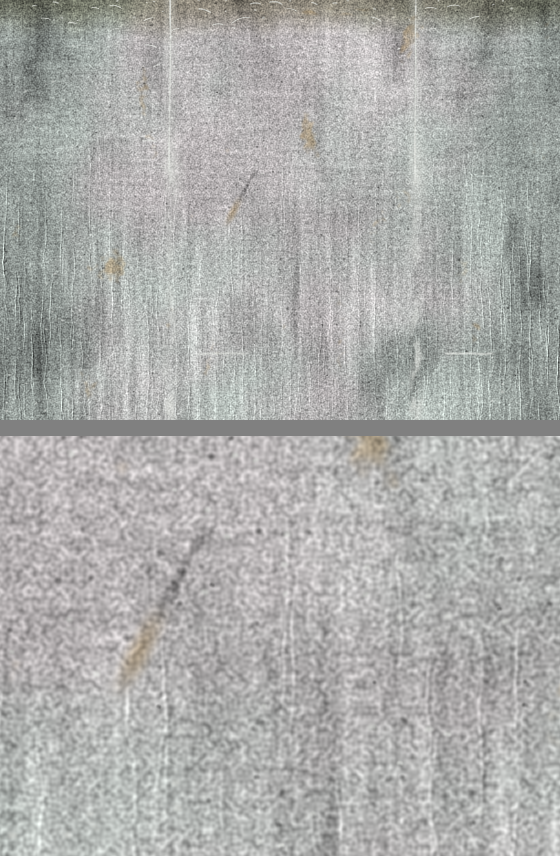
Top, the full canvas; bottom, a detail of the centre.
Give the GLSL for this texture, as a WebGL 2 fragment shader.

```glsl
#version 300 es
precision highp float;

#define BASE_TONE 0.715
#define GRAIN_FREQ 230.0
#define GRAIN_AMOUNT 0.27
#define STREAK_AMOUNT 0.13
#define DRIP_COLUMNS 44.0
#define DRIP_WIDTH 0.0024
#define SEAM_X 0.404
#define SEAM_GAP 0.586
#define SCRATCH_WIDTH 0.0028
#define MAUVE vec3(1.018, 0.992, 0.998)
#define SAGE vec3(0.968, 1.018, 0.992)
#define OCHRE vec3(0.64, 0.53, 0.36)

uniform vec2 u_resolution;
out vec4 fragColor;

vec2 hash(vec2 p) {
    vec3 q = fract(p.xyx * vec3(0.1031, 0.1030, 0.0973));
    q += dot(q, q.yzx + 33.33);
    return fract((q.xx + q.yz) * q.zy);
}

float corner(vec2 id, vec2 f, vec2 o) {
    return dot(hash(id + o) * 2.0 - 1.0, f - o);
}

float noise(vec2 p) {
    vec2 id = floor(p), f = p - id;
    vec2 u = f * f * f * (f * (f * 6.0 - 15.0) + 10.0);
    return mix(mix(corner(id, f, vec2(0, 0)), corner(id, f, vec2(1, 0)), u.x),
               mix(corner(id, f, vec2(0, 1)), corner(id, f, vec2(1, 1)), u.x), u.y);
}

float fbm(vec2 p) {
    float sum = 0.0, amp = 1.0;
    for (int i = 0; i < 5; i++) {
        sum += amp * noise(p);
        p = p * 2.03 + 17.7;
        amp *= 0.55;
    }
    return sum;
}

// 1 at zero distance, falling to 0 at the given width
float fade(float d, float width) { return 1.0 - smoothstep(0.0, width, abs(d)); }

// One short, slightly bent stroke in some of the cells of a grid
float strokes(vec2 p, float cells, float chance, float reach, float width) {
    vec2 id = floor(p * cells), r = hash(id), s = hash(id + 57.0);
    vec2 q = fract(p * cells) - 0.5 - (r - 0.5) * 0.4;
    float a = (s.x - 0.5) * 1.0;
    q = mat2(cos(a), -sin(a), sin(a), cos(a)) * q;
    q.y += q.x * q.x * 0.7;
    q.x = max(abs(q.x) - reach * s.y, 0.0);
    return step(hash(id + 91.0).x, chance) * fade(length(q) / cells, width * (0.6 + 0.6 * r.y));
}

// Wavering run marks, one to a column, each with its own top
float drips(vec2 p, float columns, float seed) {
    p.x += 0.012 * noise(vec2(p.x * 5.0, p.y * 4.0) + seed);
    float id = floor(p.x * columns);
    vec2 r = hash(vec2(id, seed));
    float waver = 0.34 * noise(vec2(id * 7.3 + 0.4, p.y * 17.0)) + 0.1 * noise(vec2(id * 3.7, p.y * 50.0));
    float d = (fract(p.x * columns) - 0.5 - (r.x - 0.5) * 0.35 - waver) / columns;
    float span = 1.0 - smoothstep(0.0, 0.1, p.y - 0.2 - 0.42 * r.y);
    float broken = smoothstep(-0.25, 0.2, noise(vec2(id * 5.1 + seed, p.y * 9.0)));
    return (fade(d, DRIP_WIDTH) - 0.5 * fade(d - 0.003, DRIP_WIDTH)) * span * broken;
}

void main() {
    vec2 p = gl_FragCoord.xy / u_resolution.y;
    float side = min(p.x, u_resolution.x / u_resolution.y - p.x);
    float edge = fade(side, 0.32);
    float wet = 1.0 - smoothstep(0.3, 0.65, p.y);
    float cloud = fbm(p * 3.2 + 4.0);

    // Broad wear, darker sides, top strip and foot
    float tone = BASE_TONE + 0.11 * cloud;
    tone -= edge * (0.13 + 0.12 * fbm(p * vec2(9.0, 5.0)));
    float stain = smoothstep(0.08, 0.55, fbm(p * vec2(6.0, 2.6) + 31.0));
    tone -= stain * (0.1 + 0.07 * edge);
    float topStrip = smoothstep(0.9, 1.0, p.y + 0.03 * noise(p * vec2(14.0, 5.0)));
    tone -= 0.2 * topStrip;
    tone -= 0.08 * fade(p.y - 0.15, 0.13) * (0.6 + noise(p * vec2(9.0, 4.0) + 8.0));

    // Vertical streaks, with faint cross wear above
    float streak = noise(p * vec2(48.0, 3.0)) + 0.7 * noise(p * vec2(110.0, 7.0) + 5.0);
    tone += STREAK_AMOUNT * streak * (0.55 + 0.5 * wet);
    tone += 0.08 * noise(p * vec2(9.0, 60.0)) * (1.0 - wet);
    tone -= 0.11 * fade(p.x - 0.707 - 0.006 * noise(p * 6.0), 0.012) * fade(p.y - 0.32, 0.28);

    // Run marks
    float runs = drips(p, DRIP_COLUMNS, 3.0) + 0.8 * drips(p, DRIP_COLUMNS * 0.73, 19.0);
    tone += runs * (0.1 + 0.12 * edge);

    // Seams: a crisp line above, a flare halfway, a patchy band below
    float nearSeam = 0.0, white = 0.0;
    float patchy = smoothstep(-0.2, 0.45, fbm(p * vec2(40.0, 16.0)));
    for (int i = 0; i < 2; i++) {
        float k = float(i);
        float dx = p.x - SEAM_X - k * SEAM_GAP - 0.004 * noise(vec2(p.y * 7.0, k + 0.5));
        float upper = smoothstep(0.54, 0.64, p.y);
        white += 0.75 * upper * fade(dx, 0.0035) * (0.75 + noise(vec2(p.y * 40.0, k + 0.3)));
        white += 0.28 * upper * fade(dx, 0.025) + 0.4 * fade(dx - 0.008, 0.04) * fade(p.y - 0.58, 0.14);
        white += (1.0 - upper) * fade(dx, 0.026) * patchy * (0.4 + 0.4 * fade(p.y - 0.1, 0.2));
        float dash = fade(max(abs(dx - 0.125) - 0.05, 0.0), 0.015);
        white += 0.65 * dash * fade(p.y - 0.158 - 0.003 * noise(p * 30.0), 0.005);
        tone -= (0.08 + 0.1 * k) * fade(dx + 0.045, 0.04) * fade(p.y - 0.86, 0.1);
        nearSeam += fade(dx + 0.04, 0.09);
    }

    // Scratches and chips
    float scuffed = 0.2 + 0.8 * max(nearSeam * smoothstep(0.5, 0.7, p.y), smoothstep(0.86, 0.95, p.y));
    white += 0.75 * scuffed * strokes(p, 13.0, 0.45, 0.28, SCRATCH_WIDTH);
    white += 0.7 * scuffed * strokes(p + 3.37, 21.0, 0.4, 0.3, SCRATCH_WIDTH);
    white += 0.6 * strokes(p + 7.1, 46.0, 0.09 + 0.14 * fade(p.y, 0.2), 0.06, 0.004);
    tone -= 0.2 * strokes(p + 1.9, 52.0, 0.09, 0.05, 0.004);

    // Fine grain
    float grain = noise(p * GRAIN_FREQ) + 0.6 * noise(p * GRAIN_FREQ * 0.46 + 9.0);
    tone += GRAIN_AMOUNT * grain;

    // Diagonal gouge
    vec2 from = vec2(0.515, 0.42), along = vec2(0.09, 0.17);
    float t = clamp(dot(p - from, along) / dot(along, along), 0.0, 1.0);
    float gouge = length(p - from - along * t) + 0.003 * noise(p * 40.0);
    tone -= 0.17 * fade(gouge, 0.007) * smoothstep(-0.3, 0.3, noise(p * 22.0) + t - 0.4);

    // Tint, rust and pale marks
    float sage = smoothstep(0.1, 0.9, 0.3 + 0.55 * edge + 0.25 * wet + 0.7 * fbm(p * 2.3 + 12.0));
    vec3 color = tone * mix(MAUVE, SAGE, sage);
    color *= mix(vec3(1.0), vec3(1.02, 1.0, 0.9), topStrip);
    float rust = smoothstep(0.36, 0.6, noise(p * vec2(13.0, 7.0) + 2.0) + 0.25 * noise(p * 60.0));
    rust += fade(gouge, 0.014) * fade(t - 0.45, 0.25);
    rust += fade(p.y - 0.972, 0.012) * fade(p.x - 0.78, 0.2) * smoothstep(-0.1, 0.3, noise(p * vec2(25.0, 60.0)));
    color = mix(color, OCHRE * (0.3 + tone), 0.5 * min(rust, 1.0));
    color = mix(color, vec3(0.88, 0.89, 0.87) + 0.1 * grain, clamp(white, 0.0, 0.9));
    fragColor = vec4(clamp(color, 0.0, 1.0), 1.0);
}
```
